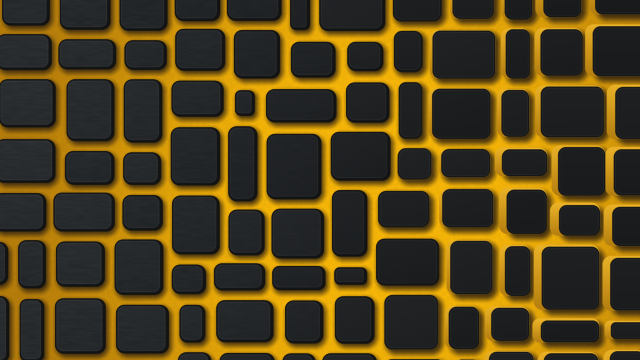
This pattern is drawn by a WebGL 2 fragment shader. Its source:

```glsl
#version 300 es
precision highp float;
// Matte black rounded blocks of mixed sizes scattered over a lit yellow board.
uniform vec2 u_resolution;
out vec4 outColor;

float hash(vec2 p) {
    vec3 q = fract(vec3(p.xyx) * 0.1031);
    q += dot(q, q.yzx + 33.33);
    return fract((q.x + q.y) * q.z);
}

float valueNoise(vec2 p) {
    vec2 i = floor(p), f = fract(p);
    f = f * f * (3.0 - 2.0 * f);
    return mix(mix(hash(i), hash(i + vec2(1, 0)), f.x),
               mix(hash(i + vec2(0, 1)), hash(i + vec2(1, 1)), f.x), f.y);
}

float roundedBox(vec2 p, vec2 halfSize, float radius) {
    radius = min(radius, 0.6 * min(halfSize.x, halfSize.y));
    vec2 q = abs(p) - halfSize + radius;
    return length(max(q, 0.0)) + min(max(q.x, q.y), 0.0) - radius;
}

// Random shift of the wall that runs through a grid vertex
float wallShift(vec2 vertex) {
    return 0.52 * (hash(vertex + 41.0) - 0.5);
}

// Gapless rectangles: walls alternate between horizontal and vertical.
// Returns left, bottom, right, top in grid units.
vec4 cellBounds(vec2 cell) {
    float a = wallShift(cell);
    float b = wallShift(cell + vec2(1, 0));
    float c = wallShift(cell + vec2(1, 1));
    float d = wallShift(cell + vec2(0, 1));
    bool even = mod(cell.x + cell.y, 2.0) < 0.5;
    vec4 shift = even ? vec4(d, a, b, c) : vec4(a, b, c, d);
    return vec4(cell, cell + 1.0) + shift;
}

void main() {
    vec2 p = gl_FragCoord.xy / u_resolution.y;
    float aa = 0.8 / u_resolution.y;
    vec2 pitch = vec2(0.152, 0.157);
    vec2 homeCell = floor(p / pitch);

    // Nearest face and side, and the deepest shadow, among nearby blocks
    float face = 1.0, side = 1.0, shadow = 0.0;
    float faceTone = 0.0, sideDepth = 0.0, sideLight = 0.0;
    for (int j = -1; j <= 1; j++) {
        for (int i = -1; i <= 1; i++) {
            vec2 cell = homeCell + vec2(i, j);
            vec4 bounds = cellBounds(cell) * pitch.xyxy;
            vec2 center = 0.5 * (bounds.xy + bounds.zw);
            float gap = mix(0.011, 0.020, hash(cell + 7.3));
            vec2 halfSize = 0.5 * (bounds.zw - bounds.xy) - gap;
            vec2 q = p - center;

            // Blocks stand taller towards the right
            float depth = smoothstep(0.95, 1.6, center.x) * mix(0.6, 1.1, hash(cell + 19.7));
            vec2 lean = mix(vec2(0.006, -0.004), vec2(-0.023, 0.006), depth);

            float faceDist = roundedBox(q, halfSize, 0.022);
            if (faceDist < face) {
                face = faceDist;
                faceTone = hash(cell + 3.1) + 0.5 * q.y / halfSize.y;
            }
            float sideDist = roundedBox(q - 0.5 * lean, halfSize + 0.5 * abs(lean), 0.024);
            if (sideDist < side) {
                side = sideDist;
                sideDepth = depth;
                sideLight = 0.5 + 0.5 * q.y / halfSize.y;
            }
            float shadowDist = roundedBox(q - vec2(0.008, -0.009), halfSize, 0.026);
            shadow = max(shadow, 1.0 - smoothstep(-0.008, 0.019, shadowDist));
        }
    }

    // Yellow board, brightest right of the middle
    float glow = 1.0 - smoothstep(0.25, 1.05, length((p - vec2(1.05, 0.45)) * vec2(0.95, 0.85)));
    vec3 board = mix(vec3(0.70, 0.48, 0.04), vec3(0.95, 0.70, 0.03), glow);
    board *= 0.98 + 0.04 * valueNoise(p * 160.0);
    vec3 color = mix(board, vec3(0.20, 0.14, 0.06), 0.86 * shadow);

    // Block sides: black on the left, painted yellow on the right
    vec3 paint = mix(vec3(0.70, 0.49, 0.06), vec3(0.91, 0.69, 0.15), sideLight);
    vec3 sideColor = mix(vec3(0.075, 0.075, 0.07), paint, smoothstep(0.08, 0.35, sideDepth));
    color = mix(color, sideColor, 1.0 - smoothstep(-aa, aa, side));

    // Black faces with faint grain and a dark bevelled rim
    float leftLight = 1.0 - smoothstep(0.0, 1.6, p.x);
    vec3 faceColor = mix(vec3(0.105, 0.112, 0.118), vec3(0.155, 0.168, 0.180), leftLight);
    faceColor += 0.014 * (faceTone - 0.5);
    faceColor += 0.022 * leftLight * (valueNoise(p * vec2(45.0, 260.0)) - 0.5);
    float edgeLine = smoothstep(-0.008, -0.005, face) - smoothstep(-0.005, -0.003, face);
    faceColor += 0.025 * edgeLine;
    faceColor = mix(faceColor, vec3(0.075, 0.078, 0.08), smoothstep(-0.005, -0.001, face));
    color = mix(color, faceColor, 1.0 - smoothstep(-aa, aa, face));

    outColor = vec4(color, 1.0);
}
```
